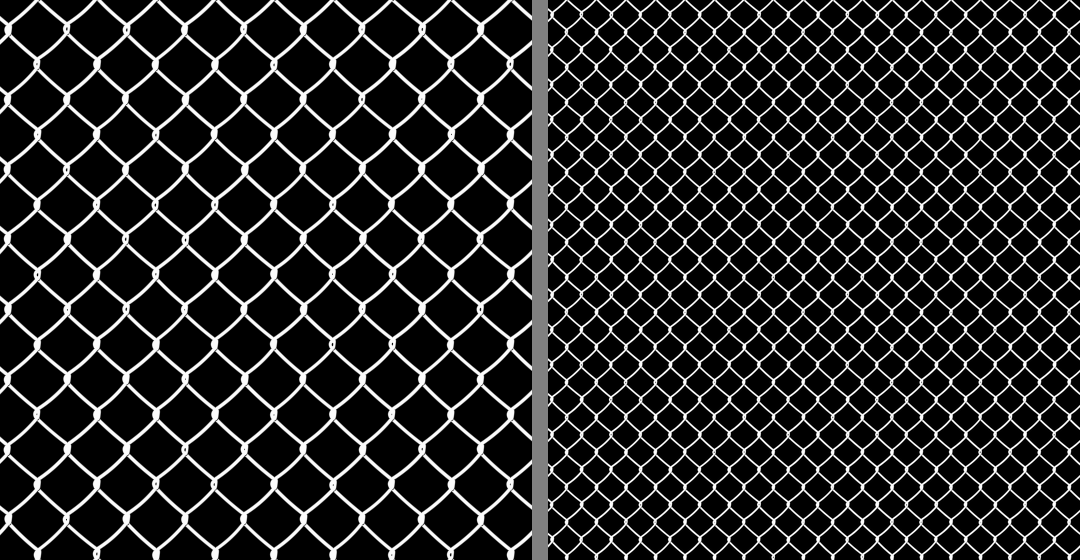
Left, the tile; right, the same tile 2 across and 2 down.
Reproduce this pattern procedurally as a Shadertoy shader.

```glsl
// White chain-link fence of bowed wires and twisted knots on black, tiling seamlessly.
#define REPEATS vec2(9.0, 8.0)       // diamonds across and down
#define ORIGIN vec2(0.272, 0.167)    // lattice shift, in half diamonds
#define HALF_WIDTH 0.8437            // half diamond width over its half height
#define WIRE_RADIUS 0.049
#define KNOT_RADII vec2(0.102, 0.178)
#define KNOT_TILT 0.12
#define JITTER 0.018                 // knot displacement
#define BOW vec2(0.034, 0.016)       // sag of left and right falling wires
#define HOLE_SHARE 0.3               // share of knots with an open eye
#define GAP 0.012                    // slit between a knot and the wire behind it
#define WIRE_COLOR vec3(0.985)
#define BACK_COLOR vec3(0.0)

vec3 hash32(vec2 p) {
    vec3 q = fract(p.xyx * vec3(0.1031, 0.1030, 0.0973));
    q += dot(q, q.yxz + 33.33);
    return fract((q.xxy + q.yzz) * q.zyx);
}

// Random values of a knot, wrapped at the canvas edges
vec3 knotRandom(vec2 id) {
    return hash32(mod(id, 2.0 * REPEATS) + 7.0);
}

vec2 knotCenter(vec2 id) {
    return id * vec2(HALF_WIDTH, 1.0) + (knotRandom(id).xy - 0.5) * 2.0 * JITTER;
}

float sdEllipse(vec2 p, vec2 r) {
    float k = length(p / r);
    return k * (k - 1.0) / max(length(p / (r * r)), 1e-4);
}

// Wire from a to b, sagging along the normal n
float sdWire(vec2 p, vec2 a, vec2 b, vec2 n, float radius) {
    vec2 ab = b - a;
    float t = clamp(dot(p - a, ab) / dot(ab, ab), 0.0, 1.0);
    return length(p - a - ab * t - n * 4.0 * t * (1.0 - t)) - radius;
}

// A knot with its open eye
float sdKnot(vec2 p, vec3 rnd) {
    float c = cos(KNOT_TILT), s = sin(KNOT_TILT);
    p = mat2(c, s, -s, c) * p;
    p.x += 0.012 * cos(p.y * 16.0);
    float body = sdEllipse(p, KNOT_RADII * (0.95 + 0.1 * rnd.x));
    float open = smoothstep(1.0 - HOLE_SHARE, 1.0, rnd.z);
    float eye = sdEllipse(p - vec2(0.01, -0.01), vec2(0.014, 0.03) * (0.4 + open));
    return rnd.z > 1.0 - HOLE_SHARE ? max(body, -eye) : body;
}

// A knot and the two wires falling from it
float sdLink(vec2 p, vec2 id) {
    vec2 center = knotCenter(id);
    vec3 rnd = knotRandom(id);
    float knot = sdKnot(p - center, rnd);
    float d = knot;
    for (int i = 0; i < 2; i++) {
        float side = float(2 * i - 1);
        vec2 a = center + vec2(side * 0.03, -0.155);
        vec2 b = knotCenter(id + vec2(side, -1.0)) + vec2(-side * 0.025, 0.145);
        vec2 dir = normalize(b - a);
        float sag = (i == 0 ? BOW.x : BOW.y) * (0.7 + 0.6 * rnd.y);
        vec2 n = side * vec2(dir.y, -dir.x) * sag;
        float wire = sdWire(p, a, b, n, WIRE_RADIUS * (0.95 + 0.1 * rnd.x));
        // The right wire passes behind the knot
        if (i == 1) wire = max(wire, GAP - knot);
        d = min(d, wire);
    }
    return d;
}

void mainImage(out vec4 fragColor, in vec2 fragCoord) {
    vec2 grid = fragCoord / iResolution.xy * 2.0 * REPEATS - ORIGIN;
    vec2 p = grid * vec2(HALF_WIDTH, 1.0);
    vec2 base = floor(grid);

    // Nearest link on the staggered lattice
    float d = 1e3;
    for (int y = -1; y <= 2; y++) {
        for (int x = -1; x <= 2; x++) {
            vec2 id = base + vec2(x, y);
            if (mod(id.x + id.y, 2.0) > 0.5) d = min(d, sdLink(p, id));
        }
    }

    float pixel = 2.0 * REPEATS.y / iResolution.y;
    float cover = smoothstep(0.8 * pixel, -0.8 * pixel, d);
    fragColor = vec4(mix(BACK_COLOR, WIRE_COLOR, cover), 1.0);
}
```
